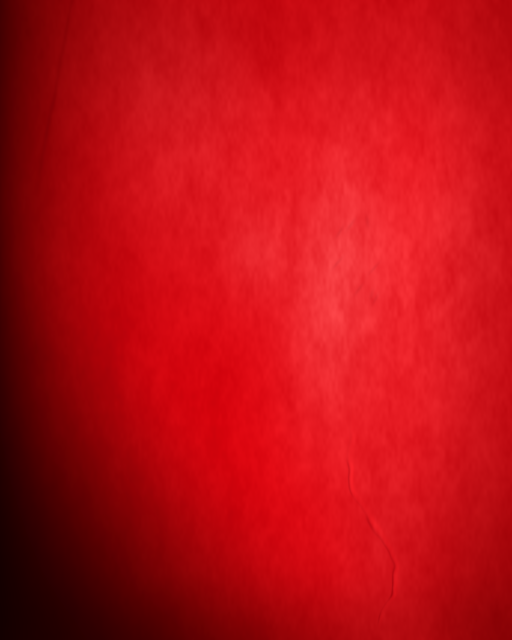
A Shadertoy shader for this texture:

```glsl
#define EDGE_FALLOFF 0.16
#define CORNER_DARK 0.19
#define SHEEN_STRENGTH 0.165
#define MOTTLE 0.24
#define FIBRE 0.06
#define CREASE_WIDTH 0.0022
#define CREASE_DEPTH 0.11

float hash(vec2 p) {
    vec3 q = fract(vec3(p.xyx) * 0.1031);
    q += dot(q, q.yzx + 33.33);
    return fract((q.x + q.y) * q.z);
}

float noise(vec2 p) {
    vec2 cell = floor(p), f = fract(p);
    f = f * f * (3.0 - 2.0 * f);
    float low = mix(hash(cell), hash(cell + vec2(1, 0)), f.x);
    float high = mix(hash(cell + vec2(0, 1)), hash(cell + vec2(1, 1)), f.x);
    return mix(low, high, f.y);
}

float fbm(vec2 p) {
    float sum = 0.0, amp = 0.5;
    for (int i = 0; i < 5; i++) {
        sum += amp * noise(p);
        p = mat2(1.75, 0.5, -0.5, 1.95) * p + 7.3;
        amp *= 0.55;
    }
    return sum;
}

// Soft elliptical spot, leaning along x by slant
float glow(vec2 p, vec2 centre, vec2 radius, float slant) {
    vec2 d = p - centre;
    d.x -= slant * d.y;
    d /= radius;
    return exp(-dot(d, d));
}

float line(float d, float width) {
    return exp(-d * d / (width * width));
}

// Broad light: dark left side, black lower-left corner, dimmer rim
float lighting(vec2 uv) {
    float light = 0.87 - 0.60 * exp(-uv.x / EDGE_FALLOFF);
    float diagonal = uv.x + 1.25 * uv.y;
    light *= mix(CORNER_DARK, 1.0, smoothstep(0.06, 0.87, diagonal));
    light *= 1.0 - 0.13 * smoothstep(0.78, 1.02, uv.x);
    light *= 1.0 - 0.13 * smoothstep(0.72, 1.0, uv.y);
    light *= 1.0 - 0.25 * glow(uv, vec2(1.0, 0.0), vec2(0.28, 0.25), 0.0);
    light *= 1.0 - 0.1 * (1.0 - smoothstep(0.0, 0.12, uv.y));
    return light + 0.025;
}

// Pale bloom where the paper faces the light
float bloom(vec2 uv) {
    float pale = 0.55 * glow(uv, vec2(0.65, 0.55), vec2(0.085, 0.25), 0.12);
    pale += 0.72 * glow(uv, vec2(0.81, 0.57), vec2(0.23, 0.40), 0.0);
    pale += 0.55 * glow(uv, vec2(0.42, 0.75), vec2(0.20, 0.25), -0.3);
    pale += 0.30 * glow(uv, vec2(0.50, 0.60), vec2(0.06, 0.07), 0.0);
    pale += 0.25 * glow(uv, vec2(0.74, 0.16), vec2(0.09, 0.16), 0.0);
    return pale;
}

// Broken dark folds with a light lip on their right side
float creases(vec2 uv, float wobble) {
    float foldX = 0.682 + 0.084 * (1.0 - smoothstep(0.11, 0.25, uv.y))
                - 0.028 * (1.0 - smoothstep(0.01, 0.09, uv.y)) + 0.012 * wobble;
    float slope = 1.0 + 0.5 * glow(uv, vec2(0.72, 0.18), vec2(0.08, 0.05), 0.0);
    float d = (uv.x - foldX) / slope;
    float reach = smoothstep(0.015, 0.05, uv.y) * (1.0 - smoothstep(0.2, 0.42, uv.y));
    reach *= 0.25 + 0.9 * smoothstep(0.3, 0.7, noise(uv * vec2(9.0, 38.0)));
    float relief = reach * (0.6 * line(d - 0.006, 1.8 * CREASE_WIDTH) - line(d, CREASE_WIDTH));

    // Faint slanted fold in the upper left
    float slantX = 0.065 + 0.24 * (uv.y - 0.68) + 0.004 * wobble;
    relief -= 0.5 * smoothstep(0.65, 0.8, uv.y) * line(uv.x - slantX, 2.0 * CREASE_WIDTH);

    // Short scuffs right of the centre
    for (int i = 0; i < 8; i++) {
        float k = float(i);
        vec2 spot = vec2(0.63 + 0.13 * hash(vec2(k, 3.0)), 0.52 + 0.14 * hash(vec2(k, 8.0)));
        float lean = 1.6 * hash(vec2(k, 15.0)) - 0.6;
        relief -= 0.5 * glow(uv, spot, vec2(0.004, 0.009), lean);
    }
    return relief;
}

void mainImage(out vec4 fragColor, in vec2 fragCoord) {
    vec2 uv = fragCoord / iResolution.xy;
    vec2 p = vec2(uv.x * 0.8, uv.y);

    // Paper structure: clouds, streaks and fine fibres
    float cloud = fbm(p * vec2(12.0, 6.5) + 2.0) - 0.53;
    float streak = fbm(p * vec2(44.0, 20.0) + 19.0) - 0.53;
    float fibre = noise(p * vec2(215.0, 100.0)) + noise(p * vec2(120.0, 55.0) + 31.0) - 1.0;
    float wobble = noise(p * 25.0) + 0.5 * noise(p * 60.0) - 0.75;

    float light = lighting(uv);
    float pale = bloom(uv);
    float lit = smoothstep(0.25, 0.85, light);
    float grain = MOTTLE * (0.8 * cloud + 0.7 * streak) + FIBRE * fibre;
    float relief = CREASE_DEPTH * creases(uv, wobble);

    // Deep red body, with the bloom lifting green and blue
    float red = light * (1.0 + 0.4 * grain + relief) + 0.03 * pale * lit;
    float sheen = max(pale + 2.8 * grain * (0.3 + pale) + 1.5 * relief, 0.0) * lit;
    vec3 colour = vec3(red, 0.010 * lit, 0.012 * light + 0.045 * lit * light);
    colour += SHEEN_STRENGTH * sheen * vec3(0.12, 1.0, 0.90);
    fragColor = vec4(clamp(colour, 0.0, 1.0), 1.0);
}
```
